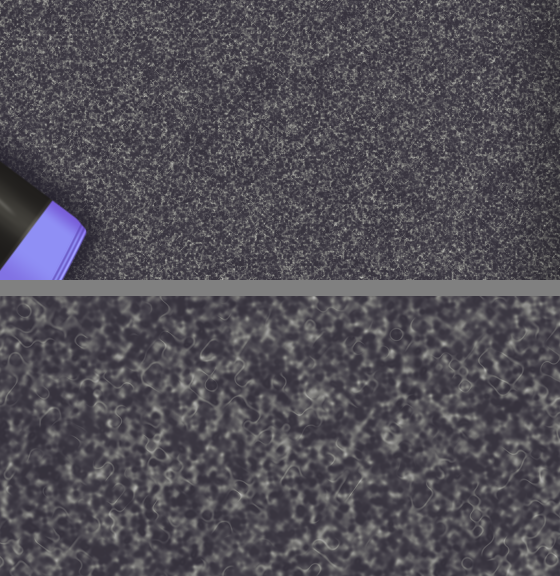
Top, the full canvas; bottom, a detail of the centre.
Reproduce this texture procedurally as a Shadertoy shader.

```glsl
// Speckled charcoal carpet with a dark bottle and its violet cap in the lower left corner.

float hash(vec2 p) {
    vec3 q = fract(vec3(p.xyx) * 0.1031);
    q += dot(q, q.yzx + 33.33);
    return fract((q.x + q.y) * q.z);
}

float noise(vec2 p) {
    vec2 i = floor(p), f = fract(p);
    f = f * f * (3.0 - 2.0 * f);
    return mix(mix(hash(i), hash(i + vec2(1, 0)), f.x),
               mix(hash(i + vec2(0, 1)), hash(i + vec2(1, 1)), f.x), f.y);
}

// Fine grain with short curled light fibres
vec3 carpet(vec2 p) {
    vec2 turned = mat2(0.8, 0.6, -0.6, 0.8) * p + 7.0;
    float grain = 0.6 * noise(p * 128.0) + 0.4 * noise(turned * 205.0) - 0.5;
    float curl = 1.0 - smoothstep(0.0, 0.13, abs(noise(turned * 78.0) - 0.5));
    float clump = smoothstep(0.4, 0.75, noise(p * 46.0 + 3.0));
    float light = 0.275 + 0.42 * grain + 0.7 * grain * grain + 0.12 * curl * clump;
    light += 0.03 * (noise(p * 18.0) - 0.5);
    vec3 tint = mix(vec3(0.0, -0.014, 0.025), vec3(0.008, 0.005, -0.004),
                    smoothstep(0.2, 0.5, light));
    return max(light + tint, 0.08);
}

// Gentle falloff towards the right edge and the corners
float roomLight(vec2 p) {
    float side = smoothstep(1.75, 2.05, p.x);
    float corner = smoothstep(0.75, 1.2, length((p - vec2(0.9, 0.5)) * vec2(0.9, 1.0)));
    return 1.04 - 0.16 * side - 0.10 * corner;
}

// b.x runs along the bottle from the cap seam, b.y across it from the upper edge
vec3 bodyColor(vec2 b) {
    float sheen = exp(-pow((b.y - 0.125) / 0.06, 2.0));
    vec3 color = mix(vec3(0.17, 0.16, 0.15), vec3(0.38, 0.37, 0.34), sheen);
    float glint = exp(-pow((b.y - 0.13 - 0.1 * b.x) / 0.008, 2.0))
                * smoothstep(-0.06, -0.12, b.x);
    color += 0.14 * glint;
    color *= 0.96 + 0.08 * noise(b * vec2(12.0, 70.0));
    return color * mix(0.7, 1.0, smoothstep(-0.015, -0.002, -abs(b.x + 0.002) + 0.0));
}

vec3 capColor(vec2 b, float rim) {
    vec3 violet = vec3(0.47, 0.37, 0.85), lilac = vec3(0.56, 0.56, 0.96);
    float facing = smoothstep(0.0, 0.07, b.y) * (1.0 - 0.6 * smoothstep(0.2, 0.32, b.y));
    vec3 color = mix(violet, lilac, facing);
    // Thread ridges near the open end
    float ridges = smoothstep(0.042, 0.034, rim) * (0.5 + 0.5 * cos(rim * 420.0));
    color = mix(color, vec3(0.36, 0.27, 0.70), 0.65 * ridges);
    return color + 0.08 * exp(-pow((rim - 0.007) / 0.004, 2.0));
}

void mainImage(out vec4 fragColor, in vec2 fragCoord) {
    vec2 p = fragCoord / iResolution.y;
    float pixel = 1.2 / iResolution.y;

    vec2 axis = vec2(0.8, -0.6);
    vec2 fromSeam = p - vec2(0.1875, 0.284);
    vec2 b = vec2(dot(fromSeam, axis), dot(fromSeam, vec2(-0.6, -0.8)));

    // Rounded outline, with a slightly bowed and tapered end
    float rim = 0.163 + 0.2 * b.y - 0.12 * b.y * b.y - b.x;
    float edge = b.y - 0.010 * smoothstep(0.10, 0.16, b.x);
    vec2 outside = vec2(-rim, -edge) + 0.016;
    float outline = length(max(outside, 0.0)) + min(max(outside.x, outside.y), 0.0) - 0.016;

    vec3 color = carpet(p) * roomLight(p);

    // Soft shadow around the bottle
    float shadow = 1.0 - smoothstep(-0.01, 0.125, outline + 0.02 * (noise(p * 9.0) - 0.5));
    color = mix(color, vec3(0.11, 0.10, 0.14) + 0.12 * color, 0.85 * shadow);

    vec3 bottle = mix(bodyColor(b), capColor(b, rim), smoothstep(-pixel, pixel, b.x));
    color = mix(color, bottle, smoothstep(pixel, -pixel, outline));

    fragColor = vec4(color, 1.0);
}
```
